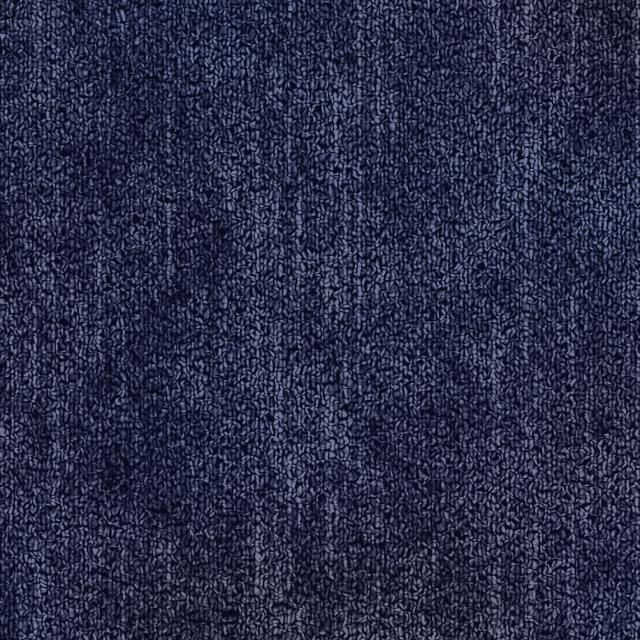
A WebGL 2 fragment shader for this texture:

```glsl
#version 300 es
precision highp float;
// Navy loop-pile carpet: upright rows of curly yarn tufts with paler broken streaks.

uniform vec2 u_resolution;
out vec4 fragColor;

const vec2 TUFT_COUNT = vec2(138.0, 132.0);

// Yarn shades from deep gap to lit crown, and the light level of each
const vec3 SHADES[6] = vec3[6](
    vec3(0.04, 0.04, 0.11), vec3(0.07, 0.09, 0.20), vec3(0.14, 0.15, 0.24),
    vec3(0.19, 0.21, 0.32), vec3(0.29, 0.30, 0.40), vec3(0.45, 0.47, 0.57));
const float LEVELS[6] = float[6](0.05, 0.17, 0.32, 0.47, 0.68, 0.98);

float hash(vec2 p) {
    return fract(sin(dot(p, vec2(127.1, 311.7))) * 43758.5453);
}

float valueNoise(vec2 p) {
    vec2 cell = floor(p);
    vec2 f = fract(p);
    f = f * f * (3.0 - 2.0 * f);
    float low = mix(hash(cell), hash(cell + vec2(1.0, 0.0)), f.x);
    float high = mix(hash(cell + vec2(0.0, 1.0)), hash(cell + vec2(1.0, 1.0)), f.x);
    return mix(low, high, f.y);
}

vec3 yarnColor(float level) {
    vec3 color = SHADES[0];
    for (int i = 1; i < 6; i++) {
        float blend = clamp((level - LEVELS[i - 1]) / (LEVELS[i] - LEVELS[i - 1]), 0.0, 1.0);
        color = mix(color, SHADES[i], blend);
    }
    return color;
}

// Broken pale streak running along one column of tufts
float columnStreak(float column, float y) {
    float strength = smoothstep(0.6, 0.95, hash(vec2(column, 7.0)));
    float segment = smoothstep(0.35, 0.75, valueNoise(vec2(column * 3.7, y * 15.0)));
    return strength * segment;
}

// Broad lighter and darker areas of pile, centred on zero
float pilePatch(vec2 uv) {
    float broad = valueNoise(uv * vec2(5.0, 6.0) + 3.0);
    float medium = valueNoise(uv * vec2(17.0, 12.0) + 19.0);
    float small = valueNoise(uv * vec2(42.0, 24.0) + 31.0);
    return 0.3 * broad + 0.4 * medium + 0.3 * small - 0.5;
}

// Bend the rows so that tufts curl into one another
vec2 curlRows(vec2 p) {
    vec2 bend = vec2(valueNoise(p * 0.8 + 61.0), valueNoise(p * 0.8 + 83.0));
    return p + (bend - 0.5) * vec2(0.7, 1.1);
}

// Soft rounded crown of a leaning tuft
float tuftHeight(vec2 offset, float lean, vec2 radius) {
    float c = cos(lean);
    float s = sin(lean);
    vec2 local = mat2(c, -s, s, c) * offset;
    return 1.0 - smoothstep(0.2, 1.3, length(local / radius));
}

// Brightest overlapping tuft at a point of the pile
float pileLight(vec2 uv, float tufting) {
    vec2 p = curlRows(uv * TUFT_COUNT);
    float light = 0.0;
    for (int i = -1; i <= 1; i++) {
        float column = floor(p.x) + float(i);
        float slide = hash(vec2(column, 41.0));
        float row = floor(p.y + slide);
        float streak = columnStreak(column, uv.y);
        for (int j = -1; j <= 1; j++) {
            vec2 id = vec2(column, row + float(j));
            vec2 jitter = vec2(hash(id + 11.3), hash(id + 23.9)) - 0.5;
            vec2 center = id + 0.5 + jitter * vec2(0.35, 0.7);
            float lean = (hash(id + 37.1) - 0.5) * 2.2 + 0.4 * streak;
            vec2 radius = vec2(0.41, 0.68) + vec2(0.1, 0.04) * streak;
            float tone = 0.45 + 0.6 * hash(id + 53.7);
            tone += 0.3 * streak + 0.8 * tufting;
            vec2 offset = vec2(p.x, p.y + slide) - center;
            light = max(light, tone * tuftHeight(offset, lean, radius));
        }
    }
    return light;
}

void main() {
    vec2 uv = gl_FragCoord.xy / u_resolution;
    float light = pileLight(uv, pilePatch(uv));

    // Fine fibre grain
    light += 0.28 * (valueNoise(uv * TUFT_COUNT * 2.3) - 0.5);
    vec3 color = yarnColor(light);

    // Gentle drift between grey navy and blue navy
    float drift = valueNoise(uv * 3.0 + 5.0) - 0.5 + 0.4 * (uv.y - 0.5);
    color *= 1.0 + drift * vec3(-0.10, 0.0, 0.10);
    fragColor = vec4(color, 1.0);
}
```
